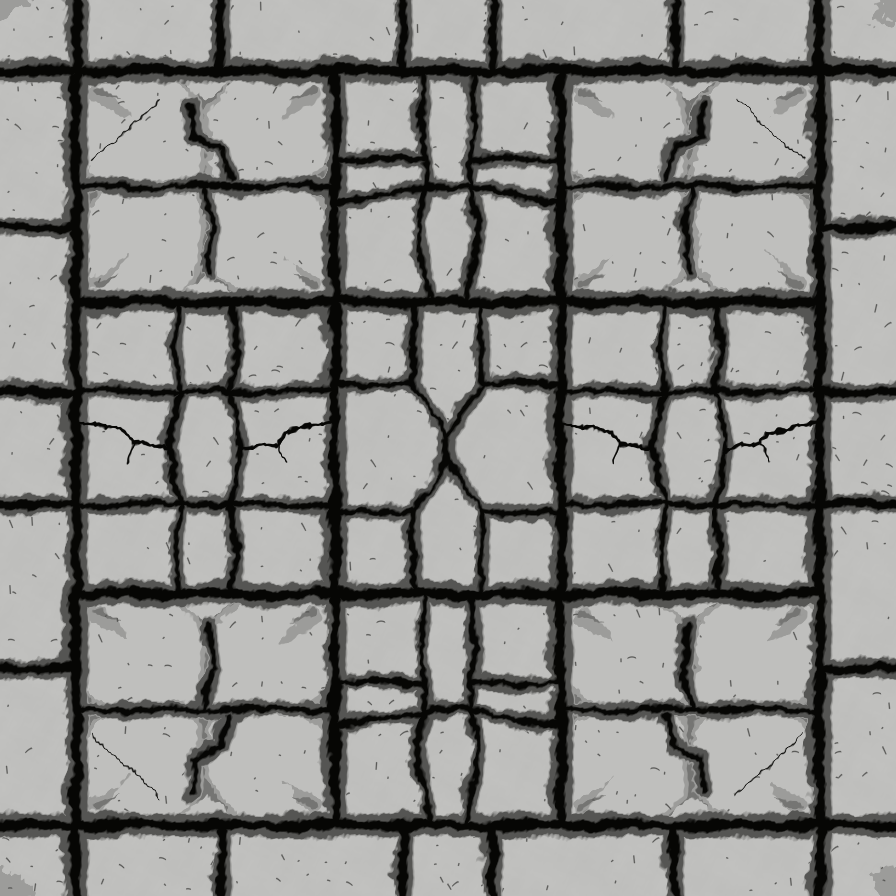
Write a WebGL 1 fragment shader that draws this texture.

```glsl
precision highp float;
// Cracked stone paving: a border of blocks round a three by three set of panels.
// Joints are distances to lines in mirrored panel coordinates, bent by layered
// sines, then layered as flat tones: joint, dark bevel, soft rim and stone.
uniform vec2 u_resolution;

// Lengths are hundredths of the canvas, measured from its centre.
#define INNER vec2(12.6, 16.3)
#define OUTER vec2(41.5, 42.1)
#define MAIN_WIDTH 0.5
#define INNER_WIDTH 0.28
#define BEVEL 0.58
#define WOBBLE 0.36
#define BLACK 0.025
#define DEEP 0.19
#define DARK 0.335
#define MID 0.46
#define SOFT 0.61
#define STONE 0.75

const float TAU = 6.28318;
const float FAR = 99.0;

float cover(float d) {
  float edge = 80.0 / u_resolution.y;
  return 1.0 - smoothstep(-edge, edge, d);
}

float hash(vec2 p) {
  return fract(sin(dot(p, vec2(41.3, 289.1))) * 4375.5);
}

// Layered sines that repeat with the canvas.
float ripple(vec2 p, float seed) {
  vec2 t = p * TAU / 100.0;
  float sum = 0.0, amp = 0.5, f = 9.0;
  for (int i = 0; i < 4; i++) {
    sum += amp * sin(f * t.x + (f - 4.0) * t.y + seed + 1.5 * sin(f * t.y + seed * 2.3));
    t = vec2(-t.y, t.x);
    f = 2.0 * f + 1.0;
    amp *= 0.7;
  }
  return sum;
}

// Distance to a stroke that widens from nothing at a to w at b.
float taper(vec2 p, vec2 a, vec2 b, float w) {
  vec2 ab = b - a;
  float h = clamp(dot(p - a, ab) / dot(ab, ab), 0.0, 1.0);
  return length(p - a - ab * h) - w * h;
}
float seg(vec2 p, vec2 a, vec2 b) { return taper(p, a, b, 0.0); }

// Distances to the joints (x) and to the thin cracks (y) of each panel.
vec2 centrePanel(vec2 a) {
  float d = seg(a, vec2(3.5, 16.3), vec2(3.9, 11.0));
  d = min(d, seg(a, vec2(3.9, 11.0), vec2(3.8, 7.0)));
  d = min(d, seg(a, vec2(12.6, 7.3), vec2(3.8, 7.0)));
  d = min(d, seg(a, vec2(3.8, 7.0), vec2(1.1, 3.2)) + 0.08);
  d = min(d, seg(a, vec2(1.1, 3.2), vec2(0.0, 1.1)));
  d = min(d, seg(a, vec2(0.0, 1.1), vec2(0.0)));
  return vec2(d, FAR);
}

vec2 upperPanel(vec2 p) {
  float d = seg(p, vec2(2.7, 13.0), vec2(3.1, 6.5));
  d = min(d, seg(p, vec2(3.1, 6.5), vec2(2.3, 0.0)));
  d = min(d, seg(p, vec2(2.3, 0.0), vec2(3.4, -4.0)));
  d = min(d, seg(p, vec2(3.4, -4.0), vec2(2.1, -13.0)));
  d = min(d, seg(p, vec2(12.6, 3.0), vec2(2.8, 3.0)));
  d = min(d, seg(p, vec2(12.6, -1.8), vec2(2.3, -0.2)));
  return vec2(min(d, seg(p, vec2(0.0), vec2(2.3, 0.0))), FAR);
}

vec2 sidePanel(vec2 p) {
  vec2 a = abs(p);
  float d = min(abs(a.y - 6.3), seg(a, vec2(3.0, 16.3), vec2(3.4, 11.0)));
  d = min(d, seg(a, vec2(3.4, 11.0), vec2(2.8, 6.3)));
  d = min(d, seg(a, vec2(2.8, 6.3), vec2(4.1, 0.0)));
  vec2 c = vec2(a.x, p.y);
  float crack = min(seg(c, vec2(4.0, -0.2), vec2(7.9, 0.4)), seg(c, vec2(7.9, 0.4), vec2(8.8, 1.7)));
  crack = min(crack, seg(c, vec2(8.8, 1.7), vec2(14.5, 3.0)));
  return vec2(d, min(crack - 0.1, seg(c, vec2(7.9, 0.4), vec2(8.7, -1.5))));
}

vec2 cornerPanel(vec2 w) {
  float d = min(abs(w.y), seg(w, vec2(-1.5, 9.2), vec2(-1.2, 5.5)));
  d = min(d, seg(w, vec2(-1.2, 5.5), vec2(1.7, 4.2)));
  d = min(d, seg(w, vec2(1.7, 4.2), vec2(2.8, 0.8)));
  d = min(d, seg(w, vec2(-0.3, 0.0), vec2(0.8, -4.5)));
  d = min(d, seg(w, vec2(0.8, -4.5), vec2(0.2, -9.5)));
  return vec2(d, seg(w, vec2(-12.6, 2.9), vec2(-5.0, 9.7)) + 0.04);
}

// Worn corner stones: mid tones round rounded slabs, notches and flecks.
float wornTone(vec2 w, float chip) {
  vec2 q = abs(w), c = q - vec2(7.1, 6.3);
  float r = c.x * c.y > 0.0 ? 1.4 : (c.y > 0.0 ? 4.6 : 3.5);
  vec2 b = abs(c) - vec2(6.4, 5.7) + r;
  float gap = length(max(b, 0.0)) + min(max(b.x, b.y), 0.0) - r + 0.35 * chip;
  float tone = mix(SOFT, STONE, cover(gap));
  tone = mix(MID, tone, cover(gap - 0.55));
  tone = mix(tone, STONE, cover(max(q.x * 0.8 + 9.7 - q.y, q.y - 11.8)));
  tone = mix(tone, SOFT, cover(taper(q, vec2(8.5, 7.5), vec2(12.0, 10.5), 0.9) + 0.3 * chip));
  return mix(tone, MID, cover(taper(q, vec2(9.6, 9.6), vec2(12.0, 10.8), 0.45)));
}

// Sparse short scratches, one at most in each grid cell.
float scratches(vec2 p) {
  float d = FAR;
  for (int i = 0; i < 2; i++) {
    float size = i == 0 ? 4.0 : 2.5;
    vec2 id = mod(floor(p / size), 100.0 / size) + float(i) * 57.0;
    vec2 f = (fract(p / size) - 0.5) * size;
    f -= (vec2(hash(id), hash(id + 7.0)) - 0.5) * size * 0.5;
    float angle = TAU * hash(id + 13.0);
    vec2 arm = vec2(cos(angle), sin(angle)) * (0.05 + 0.4 * pow(hash(id + 19.0), 2.0));
    f.y += 0.6 * f.x * f.x;
    if (hash(id + 23.0) < 0.3) d = min(d, seg(f, -arm, arm) - 0.07);
  }
  return d;
}

void main() {
  vec2 canvas = (gl_FragCoord.xy / u_resolution - 0.5) * 100.0;
  vec2 p = canvas + WOBBLE * vec2(ripple(canvas, 1.0), ripple(canvas, 5.2));
  float chip = ripple(canvas, 9.4);
  vec2 a = abs(p), mid = 0.5 * (INNER + OUTER);
  vec2 w = vec2(mid.x - a.x, a.y - mid.y);
  float tone = STONE + 0.006 * chip;

  // Main joints, then the joints of whichever panel or border holds the point.
  vec2 toOuter = abs(a - OUTER), toInner = abs(a - INNER);
  float mainJoint = min(toOuter.x, toOuter.y);
  vec2 panel = vec2(FAR);
  if (a.x < OUTER.x && a.y < OUTER.y) {
    mainJoint = min(mainJoint, min(toInner.x, toInner.y));
    if (a.x < INNER.x) {
      panel = a.y < INNER.y ? centrePanel(a) : upperPanel(vec2(a.x, p.y - sign(p.y) * mid.y));
    } else if (a.y < INNER.y) {
      panel = sidePanel(vec2(w.x, p.y));
    } else {
      panel = cornerPanel(w);
      tone = wornTone(w, chip);
    }
  } else if (a.x < OUTER.x) {
    panel.x = min(abs(a.x - 5.0), abs(a.x - 25.3)) - 0.15;
  } else if (a.y < OUTER.y) {
    panel.x = min(abs(a.y - 6.3), abs(a.y - 24.6)) - 0.15;
  }

  // Tones from the stone face down to the joint.
  float joint = min(mainJoint - MAIN_WIDTH, panel.x - INNER_WIDTH) + 0.1 * chip;
  float bevel = min(mainJoint - MAIN_WIDTH - 0.2, panel.x - INNER_WIDTH) - BEVEL + 0.25 * ripple(canvas, 3.7);
  tone = mix(tone, SOFT, cover(length(50.0 - abs(canvas)) - 2.8 + 1.2 * chip));
  tone = mix(tone, DARK, cover(scratches(canvas + 50.0)));
  tone = mix(tone, SOFT, cover(bevel - 0.15));
  tone = mix(tone, DARK, cover(bevel));
  tone = mix(tone, DEEP, cover(joint - 0.13));
  tone = mix(tone, BLACK, cover(min(joint, panel.y - 0.1)));
  gl_FragColor = vec4(vec3(tone, tone, tone - 0.008), 1.0);
}
```
